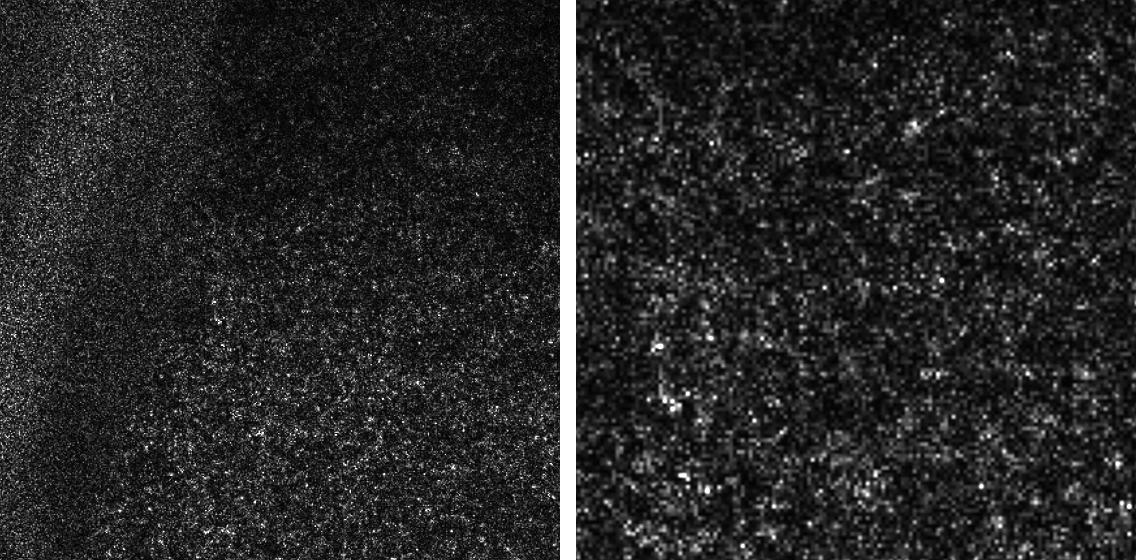
Left, the full canvas; right, a detail of the centre.
Reproduce this texture procedurally as a three.js fragment shader.

```glsl
// Dark monochrome speckle: a silky, finely grained fold on the left meets a
// rougher dark field with clumps, faint rows and bright flecks on the right.
// Smooth brightness fields are multiplied by exponentially distributed grain.

varying vec2 vUv;

const float GRAIN_SCALE = 430.0;
const float CLUMP_SCALE = 115.0;
const float FLECK_SCALE = 50.0;
const int FLECK_LAYERS = 3;

float hash(vec2 p) {
  vec3 q = fract(p.xyx * 0.1031);
  q += dot(q, q.yzx + 33.33);
  return fract((q.x + q.y) * q.z);
}

float noise(vec2 p) {
  vec2 cell = floor(p);
  vec2 f = fract(p);
  f = f * f * (3.0 - 2.0 * f);
  float low = mix(hash(cell), hash(cell + vec2(1.0, 0.0)), f.x);
  float high = mix(hash(cell + vec2(0.0, 1.0)), hash(cell + vec2(1.0)), f.x);
  return mix(low, high, f.y);
}

float fbm(vec2 p) {
  float sum = 0.0;
  float amplitude = 0.533;
  for (int i = 0; i < 4; i++) {
    sum += amplitude * noise(p);
    p = p * 2.03 + 17.3;
    amplitude *= 0.5;
  }
  return sum;
}

// Exponentially distributed lattice value with a mean of one
float spark(vec2 cell) {
  return -log(hash(cell) * 0.995 + 0.005);
}

float speckle(vec2 p) {
  vec2 cell = floor(p);
  vec2 f = fract(p);
  f = f * f * (3.0 - 2.0 * f);
  float low = mix(spark(cell), spark(cell + vec2(1.0, 0.0)), f.x);
  float high = mix(spark(cell + vec2(0.0, 1.0)), spark(cell + vec2(1.0)), f.x);
  return mix(low, high, f.y);
}

float bell(float x, float width) {
  return exp(-x * x / (width * width));
}

// One soft round fleck per cell; most of them are faint
float fleck(vec2 p, float seed) {
  vec2 cell = floor(p) + seed;
  vec2 center = 0.3 + 0.4 * vec2(hash(cell + 3.1), hash(cell + 8.7));
  float radius = mix(0.09, 0.16, hash(cell + 5.3));
  float strength = pow(hash(cell + 1.9), 7.0);
  return strength * bell(length(fract(p) - center), radius);
}

float fleckLayers(vec2 uv) {
  float sum = 0.0;
  for (int i = 0; i < FLECK_LAYERS; i++) {
    float layer = float(i);
    sum += fleck(uv * (FLECK_SCALE + 13.0 * layer) + 0.37 * layer, 71.0 * layer);
  }
  return sum;
}

// Left side: slanted bright band over silky streaks
float foldShade(vec2 uv) {
  float bandX = mix(0.0, 0.17, smoothstep(0.25, 0.95, uv.y));
  float band = bell(uv.x - bandX, 0.075);
  float rim = 1.0 - smoothstep(0.0, 0.16, uv.x);
  float hollow = bell(length((uv - vec2(0.11, 0.1)) * vec2(1.0, 0.5)), 0.1);
  float silk = fbm(vec2((uv.x - 0.22 * uv.y) * 24.0, uv.y * 2.5));
  return (0.125 + 0.07 * band + 0.03 * rim - 0.04 * hollow) * (0.65 + 0.7 * silk);
}

// Right side: darker toward the top, with slightly tilted rows and patches
float fieldShade(vec2 uv, float lower) {
  float rows = fbm(vec2(uv.x * 5.0, (uv.y - 0.08 * uv.x) * 32.0));
  float patches = fbm(uv * 9.0 + 4.0);
  float corner = smoothstep(0.75, 1.0, uv.x) * smoothstep(0.45, 1.0, uv.y);
  return (0.075 + 0.065 * lower) * (0.3 + 0.8 * rows + 0.6 * patches) * (1.0 - 0.4 * corner);
}

// Broken glowing ridge where both sides meet
float seamGlow(vec2 uv) {
  float ridgeX = 0.365 + 0.025 * sin(uv.y * 13.0 + 2.0);
  float broken = smoothstep(0.4, 0.75, fbm(vec2(uv.x * 18.0, uv.y * 9.0)));
  return bell(uv.x - ridgeX, 0.025) * broken;
}

void main() {
  vec2 uv = vUv;
  float lower = 1.0 - smoothstep(0.2, 0.95, uv.y);
  float wobble = 0.05 * (fbm(uv * 8.0) - 0.5);
  float edge = mix(0.13, 0.37, smoothstep(-0.1, 0.75, uv.y)) + wobble;
  float field = smoothstep(edge - 0.05, edge + 0.05, uv.x);

  float shade = mix(foldShade(uv), fieldShade(uv, lower), field) + 0.09 * seamGlow(uv);
  float clump = mix(1.0, speckle(uv * CLUMP_SCALE), 0.1 + 0.42 * field);
  float grain = speckle(uv * GRAIN_SCALE);

  float flecks = fleckLayers(uv) * field * (0.25 + 0.75 * lower);
  float light = 0.008 + shade * clump * grain + flecks * (0.55 + 0.25 * grain);
  gl_FragColor = vec4(vec3(min(light, 1.0)), 1.0);
}
```
